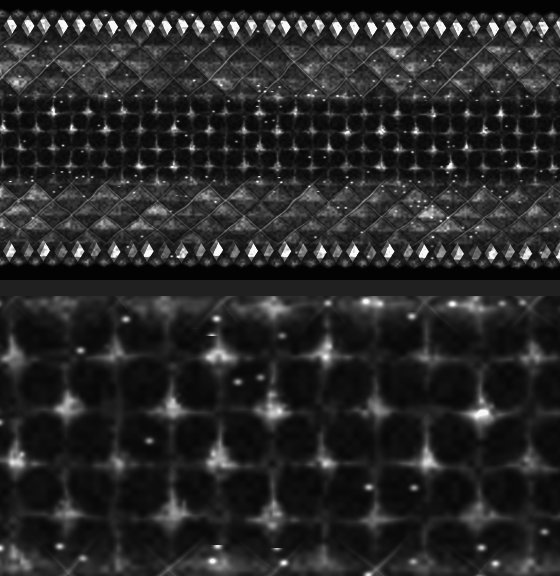
Top, the full canvas; bottom, a detail of the centre.
Reproduce this texture procedurally as a WebGL 1 fragment shader.

```glsl
precision highp float;
// Diamond-knurled dark metal rod lying across the canvas, lit along its two edges.
uniform vec2 u_resolution;

#define RADIUS 0.463      // rod radius, canvas height = 1
#define AXIS_Y 0.503      // height of the rod axis
#define TILT 0.005        // slope of the axis
#define PITCH 0.123       // diamond width
#define ROW 0.277         // diamond height, in radii
#define PHASE vec2(0.0073, 0.0565)
#define TOOTH 0.014       // tooth depth on the silhouette
#define GROOVE 0.038      // groove line width, in diamonds
#define WEAR 0.8          // variation between diamonds
#define GLINTS 0.10       // share of spots that sparkle

float hash(vec2 p) {
  vec3 h = fract(p.xyx * 0.1031);
  h += dot(h, h.yzx + 33.33);
  return fract((h.x + h.y) * h.z);
}

float noise(vec2 p) {
  vec2 i = floor(p), f = fract(p);
  f = f * f * (3.0 - 2.0 * f);
  return mix(mix(hash(i), hash(i + vec2(1.0, 0.0)), f.x),
             mix(hash(i + vec2(0.0, 1.0)), hash(i + 1.0), f.x), f.y);
}

float bell(float x, float width) {
  x /= width;
  return exp(-x * x);
}

// Small sparkles, at most one per grid cell.
float glints(vec2 p, float amount) {
  vec2 grid = p / vec2(0.026, 0.018);
  vec2 id = floor(grid);
  vec2 spot = 0.3 + 0.4 * vec2(hash(id + 17.0), hash(id + 59.0));
  vec2 d = (fract(grid) - spot) / vec2(0.18, 0.20);
  return step(1.0 - amount, hash(id + 5.0)) * exp(-dot(d, d));
}

// Row of pyramid teeth at the rim: one bright and one dim face each.
float rimTeeth(float x, float h, float side) {
  float cell = (x - 0.034) / (0.5 * PITCH) + 0.5;
  float id = floor(cell);
  float r = hash(vec2(id, side * 9.0 + 31.0));
  float r2 = hash(vec2(id, side * 9.0 + 73.0));
  vec2 t = vec2(fract(cell) - 0.5 + 0.16 * (r2 - 0.5), h / (0.5 * PITCH) + 0.16 * (r - 0.5));
  float shape = 0.43 - abs(t.x) - 0.62 * abs(t.y + 0.10);
  float split = smoothstep(-0.04, 0.04, t.x + 0.45 * t.y + 0.12);
  float lower = smoothstep(-0.05, 0.05, 0.24 - t.y);
  float alternate = side > 0.0 ? 1.0 : mix(1.0, 0.42, mod(id, 2.0));
  float face = mix(0.30, 0.72 + 0.45 * r, split) * mix(0.35, 1.0, lower);
  return smoothstep(0.0, 0.09, shape) * face * alternate;
}

void main() {
  vec2 p = gl_FragCoord.xy / u_resolution.y;
  float px = 1.0 / u_resolution.y;
  float y = p.y - AXIS_Y + TILT * (p.x - 1.0);
  float side = y < 0.0 ? -1.0 : 1.0;
  float s = min(abs(y) / RADIUS, 1.0);
  float arc = side * s * (1.0 + (side > 0.0 ? 0.08 : 0.20) * s * s);

  // Unrolled surface, slightly uneven: diamonds centred on their peaks
  vec2 q = (vec2(p.x, arc) - PHASE) / vec2(PITCH, ROW);
  q += 0.07 * (vec2(noise(p * 24.0), noise(p * 24.0 + 41.0)) - 0.5);
  vec2 diag = vec2(q.x + q.y, q.x - q.y);
  vec2 id = floor(diag + 0.5);
  vec2 f = diag - id;
  float across = f.x + f.y;
  float outward = (f.x - f.y) * side;
  float rnd = hash(id + 101.0);
  float rnd2 = hash(id + 211.0);

  // Light zones from the axis to the rim
  float core = 1.0 - smoothstep(0.24, 0.42, s);
  float flank = smoothstep(0.24, 0.44, s) * (1.0 - 0.5 * smoothstep(0.66, 0.78, s));

  // Facets: the half facing the axis catches the light
  float grime = noise(p * vec2(110.0, 120.0));
  float smudge = noise(p * vec2(24.0, 40.0) + 7.0);
  float inner = 1.0 - smoothstep(-0.14, 0.12, outward);
  float cheek = mix(1.0, 0.6, smoothstep(-0.08, 0.08, across));
  float vary = 1.0 + WEAR * (rnd - 0.5);

  // Grooves: dark sides with a thin lit line, stronger in one direction
  vec2 gap = 0.5 - abs(f);
  float bed = mix(0.4, 1.0, smoothstep(0.02, 0.14, min(gap.x, gap.y)));
  float lineA = bell(gap.x, GROOVE) * noise(vec2(diag.y * 0.6, floor(diag.x) * 3.7));
  float lineB = bell(gap.y, GROOVE) * noise(vec2(diag.x * 0.6, floor(diag.y) * 5.1));
  float lines = 0.6 * lineA + lineB;

  float light = 0.03 + 0.04 * grime;
  float face = 0.09 + 0.07 * smudge + inner * (0.09 + 0.25 * smudge) * cheek;
  light += flank * (face * bed * vary * (0.6 + 0.8 * grime) + 0.40 * lines);

  // Core: dark round hollows between ragged stars on the peaks
  float hollow = length(fract(2.0 * q) - 0.5);
  float web = smoothstep(0.33, 0.62, hollow);
  vec2 star = vec2(across + 0.2 * (rnd2 - 0.5), f.x - f.y - 0.12);
  float peak = exp(-4.0 * dot(star, star));
  float arms = bell(across, 0.11) * smoothstep(-0.25, 0.15, star.y) + bell(outward, 0.10);
  float ragged = noise(p * vec2(150.0, 140.0) + 13.0);
  light += core * web * (0.05 + peak * (0.20 + 0.20 * arms) * vary) * (0.45 + 1.1 * grime);
  light += core * exp(-26.0 * dot(star, star)) * (0.2 + 0.9 * rnd * rnd) * ragged * ragged;

  // Rim: polished teeth flash nearly white over dim outer ones
  float height = (s - 0.88) * RADIUS;
  light = mix(light, 0.05 + 0.08 * grime, smoothstep(0.79, 0.84, s));
  light += rimTeeth(p.x, height, side) * (0.65 + 0.55 * grime);
  float stud = bell(fract(2.0 * (p.x - 0.065) / PITCH + 0.5) - 0.5, 0.24);
  light += 0.40 * stud * bell(s - 0.955, 0.026) * (0.2 + ragged);

  // Scattered sparkles, denser where the flank begins and to the right
  float dense = 0.35 + bell(s - 0.34, 0.08) + 0.5 * flank * smoothstep(0.9, 1.7, p.x);
  light += glints(p, GLINTS * dense) * (0.3 + 0.6 * smudge);

  // Toothed silhouette on black
  float tooth = abs(fract(2.0 * (p.x - 0.065) / PITCH) - 0.5) * 2.0;
  float edge = RADIUS - TOOTH * (1.0 - tooth) - abs(y);
  light = mix(0.012, light, smoothstep(-px, px + 0.008, edge));

  gl_FragColor = vec4(vec3(clamp(light, 0.0, 0.97)), 1.0);
}
```
